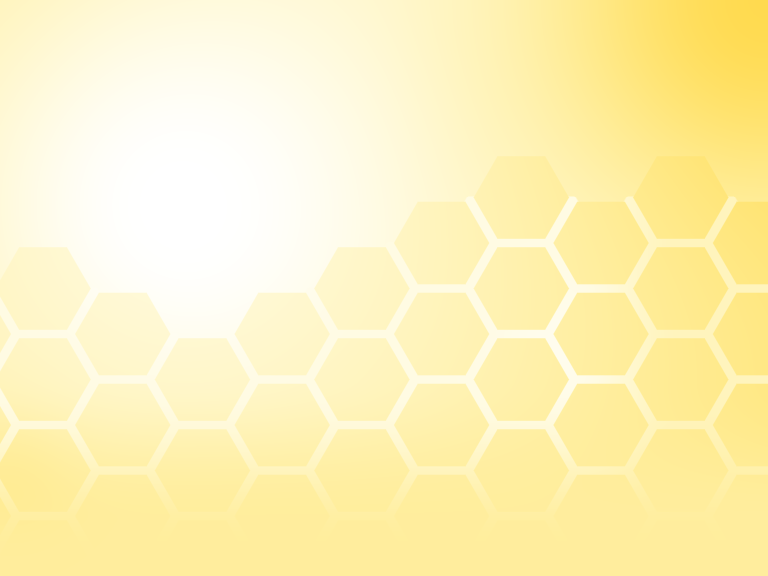
Reproduce this background procedurally as a Shadertoy shader.

```glsl
// Pale golden honeycomb rising in steps beneath a soft white glow.

#define COLUMN_STEP 0.1384
#define HALF_ROW 0.079
#define APOTHEM 0.0717
#define GAP 0.016
#define FIRST_CELL vec2(0.0747, 0.6571)
#define GLOW_CENTER vec2(0.321, 0.644)
#define GLOW_RADIUS 0.573
#define CORNER_RADIUS 0.40
#define CORNER_DEPTH 0.52
#define FLOOR_DEPTH 0.385

// Ramp from white through cream to saturated honey.
vec3 honey(float depth) {
    return vec3(1.0, 1.0 - 0.14 * depth - 0.1 * depth * depth, 1.0 - depth);
}

// Flat-topped hexagon, measured along its face normals.
float hexDistance(vec2 p) {
    p = abs(p);
    return max(p.y, dot(p, vec2(0.8660, 0.5))) - APOTHEM;
}

// First occupied half row in each column, counted downward.
float topRow(float column) {
    column = abs(column);
    return max(4.0 - abs(column - 2.0), mod(column, 2.0));
}

// Distances to the nearest and second nearest occupied cells.
vec2 nearestCells(vec2 p) {
    vec2 nearest = vec2(10.0);
    float baseColumn = round((p.x - FIRST_CELL.x) / COLUMN_STEP);
    float depth = (FIRST_CELL.y - p.y) / HALF_ROW;
    for (int i = -1; i <= 1; i++) {
        float column = baseColumn + float(i);
        float parity = mod(column, 2.0);
        float baseRow = 2.0 * round((depth - parity) * 0.5) + parity;
        for (int j = -1; j <= 1; j++) {
            float row = baseRow + 2.0 * float(j);
            if (row < topRow(column) - 0.5) continue;
            vec2 center = FIRST_CELL + vec2(column * COLUMN_STEP, -row * HALF_ROW);
            float d = hexDistance(p - center);
            if (d < nearest.x) nearest = vec2(d, nearest.x);
            else nearest.y = min(nearest.y, d);
        }
    }
    return nearest;
}

float softSpot(vec2 p, vec2 center, float radius) {
    vec2 q = (p - center) / radius;
    return exp(-dot(q, q));
}

void mainImage(out vec4 fragColor, in vec2 fragCoord) {
    vec2 p = fragCoord / iResolution.y;
    float pixel = 1.0 / iResolution.y;
    float glowDistance = length(p - GLOW_CENTER);
    vec2 topRight = vec2(iResolution.x / iResolution.y, 1.0);
    float corner = CORNER_DEPTH * softSpot(p, topRight, CORNER_RADIUS);

    // Sky: white glow opening into cream, deepening at the corner.
    float cream = mix(0.27, 0.17, smoothstep(0.0, 0.7, p.x));
    float sky = cream * smoothstep(0.052, GLOW_RADIUS, glowDistance) + corner;

    // Cells: deeper away from the glow, settling to an even floor.
    float cell = 0.10 + 0.346 * glowDistance + 0.4 * corner;
    cell = mix(FLOOR_DEPTH, cell, smoothstep(0.097, 0.34, p.y));
    cell += 0.05 * softSpot(p, vec2(0.02, 0.20), 0.11);

    // Walls: pale seams that fade to the right and into the floor.
    float wall = 0.11 * smoothstep(0.07, 0.38, glowDistance);
    wall += 0.15 * smoothstep(0.99, 1.18, p.x);
    wall -= 0.04 * softSpot(p, vec2(0.972, 0.40), 0.11);
    wall = mix(FLOOR_DEPTH, wall, smoothstep(0.054, 0.323, p.y));

    // Layers: seams lie only between two occupied cells.
    vec2 cells = nearestCells(p);
    float wallMask = 1.0 - smoothstep(GAP, GAP + 2.0 * pixel, cells.x + cells.y);
    float cellMask = 1.0 - smoothstep(-0.75 * pixel, 0.75 * pixel, cells.x);
    float depth = mix(sky, wall, wallMask);
    depth = mix(depth, cell, cellMask);

    fragColor = vec4(honey(depth), 1.0);
}
```
